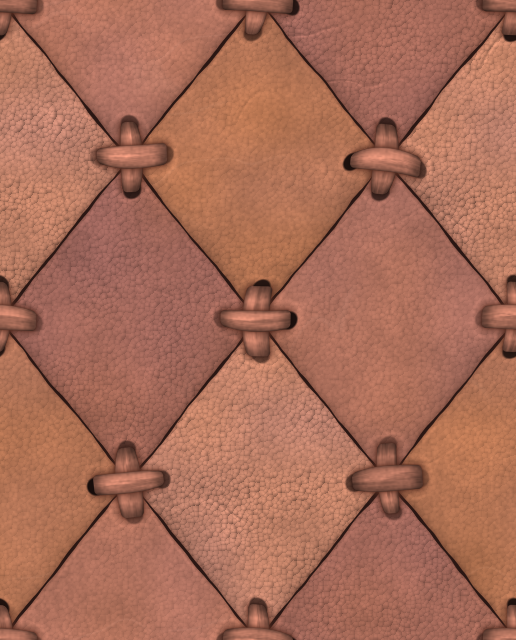
Write a Shadertoy shader that draws this pattern.

```glsl
// Diamond leather patches joined at their corners by crossed leather laces.
// Patches are unit squares in the diagonal axes (x+y, x-y); each corner gets a
// pair of distance-field straps. Pebbled grain and creases use wrapping noise.

#define REPEATS 2.0
#define SEAM_WIDTH 0.0046
#define SEAM_WOBBLE 0.016
#define GRAIN 0.23
#define LACE_SIZE vec2(0.136, 0.046)
#define LACE_TONE vec3(0.73, 0.47, 0.385)
#define TAN vec3(0.745, 0.502, 0.410)
#define OCHRE vec3(0.705, 0.455, 0.332)
#define ROSE vec3(0.690, 0.445, 0.372)
#define UMBER vec3(0.635, 0.405, 0.350)
#define GAP vec3(0.14, 0.075, 0.065)
#define SHADOW vec3(0.32, 0.16, 0.115)

float hash(vec2 p) {
    return fract(sin(dot(p, vec2(127.1, 311.7))) * 43758.5453);
}

// Value noise on uv in 0..1 that wraps after a whole number of cells
float noise(vec2 uv, vec2 cells) {
    vec2 x = uv * cells, i = floor(x), f = fract(x);
    f = f * f * (3.0 - 2.0 * f);
    vec2 a = mod(i, cells), b = mod(i + 1.0, cells);
    return mix(mix(hash(a), hash(vec2(b.x, a.y)), f.x),
               mix(hash(vec2(a.x, b.y)), hash(b), f.x), f.y);
}

float fbm(vec2 uv, vec2 cells) {
    float sum = 0.0, amp = 0.5;
    for (int i = 0; i < 4; i++) {
        sum += amp * noise(uv, cells);
        cells *= 2.0;
        amp *= 0.5;
    }
    return sum / 0.9375;
}

// Wrapping cellular pebbles, domed and lit from the upper left
float pebbles(vec2 uv, vec2 cells) {
    vec2 x = uv * cells, i = floor(x), near = vec2(2.0);
    for (int k = 0; k < 9; k++) {
        vec2 c = i + vec2(k % 3 - 1, k / 3 - 1), m = mod(c, cells);
        vec2 r = x - c - vec2(hash(m), hash(m + 0.5));
        if (dot(r, r) < dot(near, near)) near = r;
    }
    return 0.7 * dot(near, vec2(-0.7, 0.7)) + 0.42 - length(near);
}

// Thin wandering creases, present only in some areas
float crease(vec2 uv) {
    vec2 warped = uv + 0.05 * vec2(noise(uv, vec2(8, 10)), noise(uv + 0.37, vec2(16, 20)));
    float line = smoothstep(0.035, 0.0, abs(noise(warped, vec2(5, 11)) - 0.5));
    return line * smoothstep(0.45, 0.75, noise(uv + 0.61, vec2(10, 12)));
}

vec3 patchColor(vec2 uv, vec2 center) {
    bool odd = mod(floor(center.x) + floor(center.y), 2.0) > 0.5;
    bool red = fract(center.x) > 0.25;
    vec3 tone = red ? (odd ? UMBER : ROSE) : (odd ? TAN : OCHRE);
    float rough = odd ? (red ? 0.7 : 1.0) : 0.4;
    vec2 st = uv + vec2(hash(center + 3.0), hash(center + 7.0));
    tone *= 1.0 + 0.20 * (fbm(st, vec2(13, 16)) - 0.5);
    tone += (noise(st + 0.2, vec2(7, 9)) - 0.5) * vec3(0.03, 0.01, -0.03);
    float patchy = 0.6 + 0.8 * noise(st + 0.7, vec2(14, 17));
    tone *= 1.0 + GRAIN * rough * patchy * pebbles(st, vec2(112, 140));
    tone *= 1.0 + 0.11 * (noise(st, vec2(190, 238)) - 0.5);
    float relief = crease(st) - crease(st + vec2(-0.003, 0.003));
    return tone * (1.0 - 0.14 * rough * relief) + 0.04 * crease(st + 0.45) * (1.0 - rough);
}

// Strap lying along q.x, lit from +q.y, with a punched hole at either end
void drawLace(inout vec3 col, vec2 q, vec2 id, float px) {
    vec2 size = LACE_SIZE * vec2(1.0, 0.85 + 0.3 * hash(id + 1.3));
    q.y += (hash(id + 2.1) - 0.5) * 2.2 * q.x * q.x;
    float t = q.x / size.x, side = sign(q.x);
    float width = size.y * (1.0 - (0.05 + 0.4 * hash(id + side * 0.7)) * t * t);
    vec2 box = abs(q) - vec2(size.x, width) + 0.018;
    float d = length(max(box, 0.0)) + min(max(box.x, box.y), 0.0) - 0.018;

    // Puckered rim, contact shadow and holes
    col *= 1.0 + 0.08 * exp(-pow((d - 0.036) / 0.010, 2.0));
    col = mix(col, SHADOW, 0.75 * exp(-max(d, 0.0) / 0.011));
    float hole = length(vec2(abs(q.x) - size.x + 0.006, q.y + 0.005) / vec2(0.034, 0.036));
    float depth = mix(0.25, 1.0, hash(id + side * 1.9 + 5.0));
    col = mix(col, GAP * 0.6, depth * smoothstep(1.1, 0.8, hole));

    // Flattened strap with dark edges, a broken sheen and lengthwise wrinkles
    float n = clamp(q.y / width, -1.0, 1.0);
    float streak = fbm(vec2(t, n) * 0.06 + hash(id), vec2(22, 50)) - 0.5;
    float shade = 0.93 + 0.10 * n - 0.42 * pow(abs(n), 5.0);
    float sheen = exp(-pow((n - 0.3 + streak) * 3.5, 2.0));
    shade += 0.20 * sheen * exp(-pow((t - hash(id + 6.0) + 0.5) * 1.6, 2.0));
    shade *= 1.0 - 0.45 * smoothstep(0.55, 1.05, abs(t));
    shade *= 1.0 + 0.5 * streak + 0.12 * (noise(q, vec2(95)) - 0.5);
    vec3 strap = LACE_TONE * (0.90 + 0.14 * hash(id + 9.0)) * shade;
    col = mix(col, strap, smoothstep(px, -px, d));
}

void mainImage(out vec4 fragColor, in vec2 fragCoord) {
    vec2 uv = fragCoord / iResolution.xy, p = uv * REPEATS;
    float aspect = iResolution.y / iResolution.x, px = REPEATS / iResolution.x;

    // Patch under this point, with slightly hand-cut edges
    vec2 w = p + SEAM_WOBBLE * (vec2(fbm(uv, vec2(12, 15)), fbm(uv + 0.43, vec2(12, 15))) - 0.5);
    vec2 diag = vec2(w.x + w.y, w.x - w.y), cell = floor(diag), f = diag - cell;
    vec2 center = vec2(cell.x + cell.y + 1.0, cell.x - cell.y) * 0.5;
    vec3 col = patchColor(uv, mod(center, REPEATS));

    // Edge relief: lit upper edges, shaded lower edges, dark gap between
    float scale = 1.0 / length(vec2(1.0, 1.0 / aspect));
    float up = min(1.0 - f.x, f.y) * scale, low = min(f.x, 1.0 - f.y) * scale;
    float d = min(up, low), wear = noise(uv + 0.15, vec2(30, 38));
    col *= 1.0 + 0.12 * wear * exp(-pow((up - 0.018) / 0.008, 2.0));
    col *= 1.0 - 0.15 * exp(-low / 0.03) - 0.04 * exp(-d / 0.08);
    col = mix(col, SHADOW, (0.3 + 0.5 * wear) * exp(-d / 0.007));
    float seam = SEAM_WIDTH * (0.5 + wear);
    col = mix(col, GAP, 0.92 * smoothstep(seam + 0.6 * px, seam - 0.6 * px, d));

    // Crossed laces on the nearest corner, each a little shifted and turned
    vec2 corner = floor(vec2(p.x + p.y, p.x - p.y) + 0.5);
    vec2 knot = vec2(corner.x + corner.y, corner.x - corner.y) * 0.5, id = mod(knot, REPEATS);
    vec2 q = (p - knot) * vec2(1.0, aspect);
    q += 0.028 * (vec2(hash(id + 0.3), hash(id + 0.8)) - 0.5);
    col *= 1.0 - 0.08 * exp(-dot(q, q) / 0.012);
    float turn = 0.22 * (hash(id + 4.4) - 0.5);
    q *= mat2(cos(turn), sin(turn), -sin(turn), cos(turn));
    drawLace(col, vec2(q.y, -q.x), id + 11.0, 0.7 * px);
    drawLace(col, q, id + 23.0, 0.7 * px);
    fragColor = vec4(clamp(col, 0.0, 1.0), 1.0);
}
```
